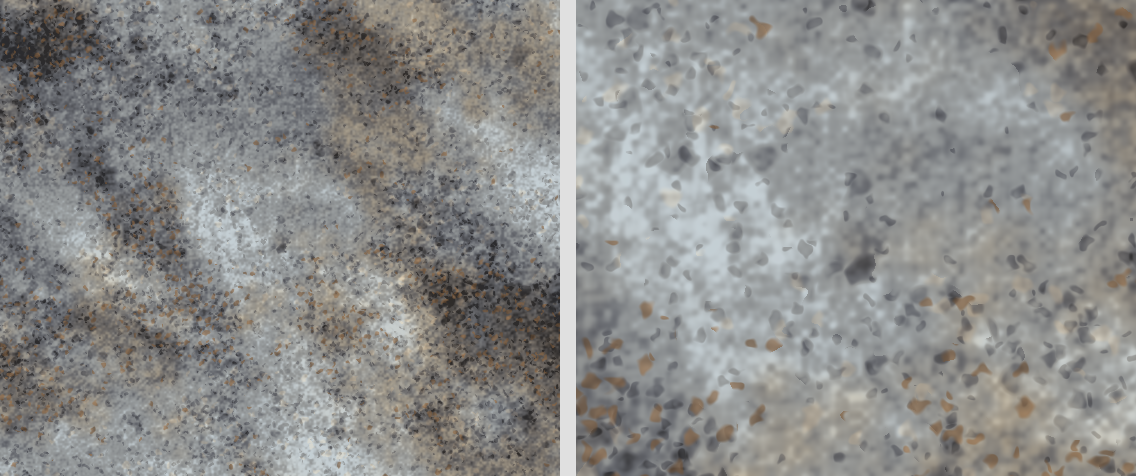
Left: the whole. Right: its middle third, enlarged.
A WebGL 1 fragment shader for this texture:

```glsl
precision highp float;
uniform vec2 u_resolution;

const vec3 SOOT = vec3(0.17, 0.17, 0.18);
const vec3 SLATE = vec3(0.39, 0.40, 0.425);
const vec3 STONE = vec3(0.575, 0.59, 0.595);
const vec3 CHALK = vec3(0.77, 0.81, 0.83);
const vec3 WARM_TINT = vec3(1.06, 0.985, 0.89);
const vec3 RUST = vec3(0.50, 0.36, 0.23);

float hash(vec2 p) {
  return fract(sin(dot(p, vec2(127.1, 311.7))) * 43758.5453);
}

float noise(vec2 p) {
  vec2 i = floor(p), f = fract(p);
  f = f * f * (3.0 - 2.0 * f);
  float low = mix(hash(i), hash(i + vec2(1.0, 0.0)), f.x);
  float high = mix(hash(i + vec2(0.0, 1.0)), hash(i + 1.0), f.x);
  return mix(low, high, f.y);
}

float fbm(vec2 p, float gain) {
  float sum = 0.0, total = 0.0, amp = 1.0;
  for (int i = 0; i < 5; i++) {
    sum += amp * noise(p);
    total += amp;
    amp *= gain;
    p = mat2(1.6, 1.2, -1.2, 1.6) * p + 17.3;
  }
  return sum / total;
}

// Fine bumps, two octaves
float grain(vec2 p) {
  return 0.55 * noise(p) + 0.45 * noise(p * 2.1 + 31.7);
}

// Scattered ragged spots; cover is the chance that a cell holds one
float spots(vec2 p, float cover) {
  p += 0.7 * (vec2(noise(p * 1.7), noise(p * 1.7 + 43.0)) - 0.5);
  vec2 cell = floor(p);
  float mask = 0.0;
  for (int y = -1; y <= 1; y++) {
    for (int x = -1; x <= 1; x++) {
      vec2 id = cell + vec2(float(x), float(y));
      vec2 center = id + vec2(hash(id + 3.1), hash(id + 8.7));
      float radius = mix(0.28, 0.62, hash(id + 15.3));
      float present = step(hash(id + 21.9), cover);
      float spot = 1.0 - smoothstep(radius * 0.45, radius, distance(p, center));
      mask = max(mask, present * spot);
    }
  }
  return mask;
}

// Grey ramp from soot to chalk
vec3 mineral(float v) {
  vec3 c = mix(SOOT, SLATE, smoothstep(0.12, 0.42, v));
  c = mix(c, STONE, smoothstep(0.36, 0.62, v));
  return mix(c, CHALK, smoothstep(0.58, 0.86, v));
}

void main() {
  vec2 p = gl_FragCoord.xy / u_resolution.y;

  // Broad weathering, drawn out along a falling diagonal
  vec2 drift = vec2(dot(p, vec2(0.87, -0.5)), dot(p, vec2(0.5, 0.87)));
  float cloud = fbm(drift * vec2(2.4, 4.2) + 5.2, 0.55) - 0.5;
  float patches = fbm(p * 5.0 + 61.0, 0.6);
  float warmth = smoothstep(0.40, 0.62, fbm(p * 3.6 + 23.0, 0.6));
  float stain = smoothstep(0.50, 0.68, fbm(drift * vec2(3.0, 5.0) + 91.0, 0.6) - 0.45 * cloud);
  float chalk = smoothstep(0.52, 0.72, patches + 0.5 * cloud);
  float rough = smoothstep(0.40, 0.64, fbm(p * 7.0 + 37.0, 0.6));

  // Gritty surface lit from the upper left
  float bump = grain(p * 75.0);
  float relief = bump - grain((p + vec2(-0.004, 0.004)) * 75.0);
  float speckle = noise(p * 210.0 + 11.0) - 0.5;
  float value = 0.535 + 0.72 * cloud + 0.10 * chalk - 0.15 * stain;
  value += (0.17 + 0.16 * rough) * (bump - 0.5) + 0.10 * relief + 0.13 * speckle;

  // Pits: fine everywhere, coarse where the surface is rough
  float finePits = spots(p * 92.0, 0.10 + 0.28 * rough + 0.20 * stain);
  float coarsePits = spots(p * 46.0 + 70.0, 0.03 + 0.20 * rough);
  float holes = spots(p * 19.0 + 140.0, 0.025);
  value -= 0.15 * finePits + 0.16 * coarsePits * (0.5 + bump) + 0.14 * holes;

  // Warm dust over cool stone, pale crumbs, rust in the stains
  vec3 color = mineral(value);
  float tint = warmth * (1.0 - 0.75 * chalk) * (0.5 + bump);
  color *= mix(vec3(1.0), WARM_TINT, clamp(tint, 0.0, 1.2));
  float crumbs = spots(p * 64.0 + 210.0, 0.06 + 0.16 * rough);
  color = mix(color, color * WARM_TINT + 0.07, 0.6 * crumbs);
  float flecks = spots(p * 80.0 + 300.0, 0.04 * warmth + 0.34 * stain);
  color = mix(color, RUST * (0.65 + 0.7 * bump), 0.6 * flecks);

  gl_FragColor = vec4(clamp(color, 0.0, 1.0), 1.0);
}
```
